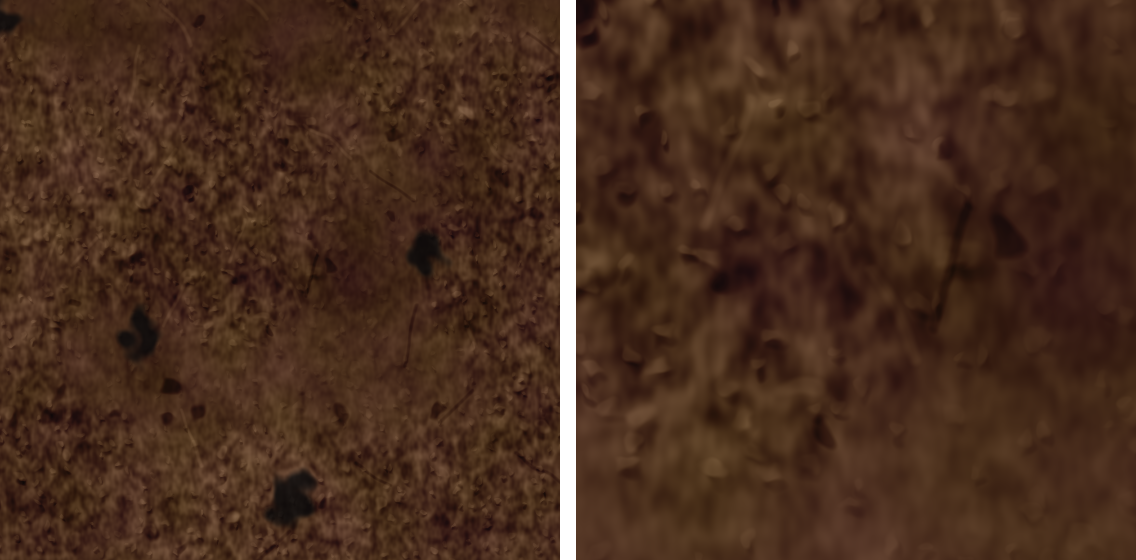
Left, the full canvas; right, a detail of the centre.
This texture is drawn by a WebGL 1 fragment shader. Its source:

```glsl
precision highp float;
// Dark, crumbly forest soil: layered gradient noise drives a brown ramp,
// scattered crumbs with shadows, stalks and deep pits are laid over it,
// and smoother, dustier patches damp the grain.
uniform vec2 u_resolution;

vec2 hash2(vec2 p) {
  vec3 q = fract(vec3(p.xyx) * vec3(0.1031, 0.1030, 0.0973));
  q += dot(q, q.yzx + 33.33);
  return fract((q.xx + q.yz) * q.zy);
}

vec2 gradient(vec2 cell) {
  float a = 6.2832 * hash2(cell + 71.0).x;
  return vec2(cos(a), sin(a));
}

// Gradient noise, roughly -0.7 to 0.7
float noise(vec2 p) {
  vec2 i = floor(p), f = fract(p);
  vec2 u = f * f * f * (f * (f * 6.0 - 15.0) + 10.0);
  vec2 e = vec2(1.0, 0.0);
  float low = mix(dot(gradient(i), f), dot(gradient(i + e), f - e), u.x);
  float high = mix(dot(gradient(i + e.yx), f - e.yx), dot(gradient(i + 1.0), f - 1.0), u.x);
  return mix(low, high, u.y);
}

vec2 rotate(vec2 p, float a) {
  float c = cos(a), s = sin(a);
  return vec2(c * p.x - s * p.y, s * p.x + c * p.y);
}

// Scattered lumps, one per cell at most: x = lit body, y = shadow below it
vec2 crumbs(vec2 p, float density, float seed) {
  vec2 result = vec2(0.0);
  p += 0.22 * vec2(noise(p * 2.3 + seed), noise(p * 2.3 - seed));
  for (int y = -1; y <= 1; y++) {
    for (int x = -1; x <= 1; x++) {
      vec2 cell = floor(p) + vec2(float(x), float(y));
      vec2 place = hash2(cell + seed), kind = hash2(cell + seed + 37.0);
      vec2 d = p - cell - place;
      float angle = 6.2832 * place.x + 3.0 * kind.y;
      float radius = mix(0.22, 0.48, kind.y);
      vec2 squash = vec2(1.0, 1.5);
      float body = 1.0 - smoothstep(0.45, 1.0, length(rotate(d, angle) * squash) / radius);
      vec2 below = d + vec2(-0.12, 0.28);
      float shade = 1.0 - smoothstep(0.2, 1.1, length(rotate(below, angle) * squash) / radius);
      float strength = step(kind.x, density) * mix(0.5, 1.0, place.y);
      result = max(result, strength * vec2(body, shade * (1.0 - body)));
    }
  }
  return result;
}

// Thin stalks and roots: positive where pale, negative where dark
float stalks(vec2 p, float seed) {
  float sum = 0.0;
  p += 0.08 * noise(p * 2.0 + seed);
  for (int y = -1; y <= 1; y++) {
    for (int x = -1; x <= 1; x++) {
      vec2 cell = floor(p) + vec2(float(x), float(y));
      vec2 place = hash2(cell + seed), kind = hash2(cell + seed + 19.0);
      vec2 d = rotate(p - cell - place, (kind.y - 0.5) * 2.2);
      float reach = mix(0.2, 0.5, place.x);
      d.y -= clamp(d.y, -reach, reach);
      float line = 1.0 - smoothstep(0.005, 0.04, length(d));
      sum += line * step(kind.x, 0.3) * (place.y > 0.35 ? 0.8 : -1.0);
    }
  }
  return sum;
}

// Brown ramp indexed by the red level
vec3 soilColor(float level) {
  vec3 c = mix(vec3(0.05, 0.03, 0.03), vec3(0.11, 0.05, 0.04), smoothstep(0.03, 0.11, level));
  c = mix(c, vec3(0.19, 0.09, 0.06), clamp((level - 0.11) / 0.08, 0.0, 1.0));
  c = mix(c, vec3(0.29, 0.18, 0.11), clamp((level - 0.19) / 0.10, 0.0, 1.0));
  c = mix(c, vec3(0.40, 0.28, 0.19), clamp((level - 0.29) / 0.11, 0.0, 1.0));
  return mix(c, vec3(0.56, 0.43, 0.32), clamp((level - 0.40) / 0.16, 0.0, 1.0));
}

void main() {
  vec2 uv = gl_FragCoord.xy / min(u_resolution.x, u_resolution.y);
  vec2 warp = vec2(noise(uv * 19.0), noise(uv * 19.0 + 40.0));
  vec2 p = uv + 0.012 * warp;

  // Dusty patches carry less grain than crumbly ones
  float rough = mix(0.5, 1.15, smoothstep(-0.28, 0.12, noise(uv * 3.4 + 8.3) + 0.08));
  rough *= 1.0 - 0.4 * smoothstep(0.84, 1.0, uv.y);

  // Broad light and layered grain, slightly taller than wide
  float level = 0.284 + 0.03 * (0.5 - uv.y);
  level += 0.09 * noise(uv * 3.0 + 21.0) + 0.07 * noise(p * 9.0 + 5.0);
  float grain = 0.11 * noise(p * vec2(31.0, 25.0) + 3.0);
  grain += 0.13 * noise(p * vec2(62.0, 47.0) + 13.0);
  grain += 0.07 * noise(uv * vec2(125.0, 82.0) + 29.0);
  level += rough * grain;

  // Crumbs in two sizes, sparse pale chips, small hollows and stalks
  vec2 small = crumbs(uv * 46.0, 0.35, 11.0);
  vec2 medium = crumbs(uv * 25.0, 0.17, 53.0);
  vec2 chips = crumbs(uv * 16.0, 0.05, 97.0);
  level += rough * (0.06 * small.x - 0.08 * small.y + 0.07 * medium.x - 0.10 * medium.y);
  level += 0.11 * chips.x - 0.08 * chips.y;
  level -= 0.15 * crumbs(uv * 18.0, 0.09, 131.0).x;
  level += 0.07 * stalks(uv * 8.0, 23.0);
  vec3 color = soilColor(level);

  // Patches drift between violet and olive
  color += vec3(0.012, -0.008, 0.03) * noise(uv * 11.0 + 61.0);

  // A few deep pits with ragged, soft rims
  for (int i = 0; i < 4; i++) {
    float n = float(i);
    vec2 center = fract(vec2(0.25, 0.40) + n * vec2(0.755, 0.570));
    vec2 size = mix(vec2(0.028, 0.035), vec2(0.045, 0.075), hash2(vec2(n, 7.0)));
    vec2 d = (uv - center + 0.035 * warp) / size;
    float pit = 1.0 - smoothstep(0.45, 1.15, length(d) + 0.5 * noise(uv * 38.0));
    color = mix(color, vec3(0.05, 0.04, 0.04) + 0.12 * max(level - 0.2, 0.0), 0.9 * pit);
  }
  gl_FragColor = vec4(clamp(color, 0.0, 1.0), 1.0);
}
```
